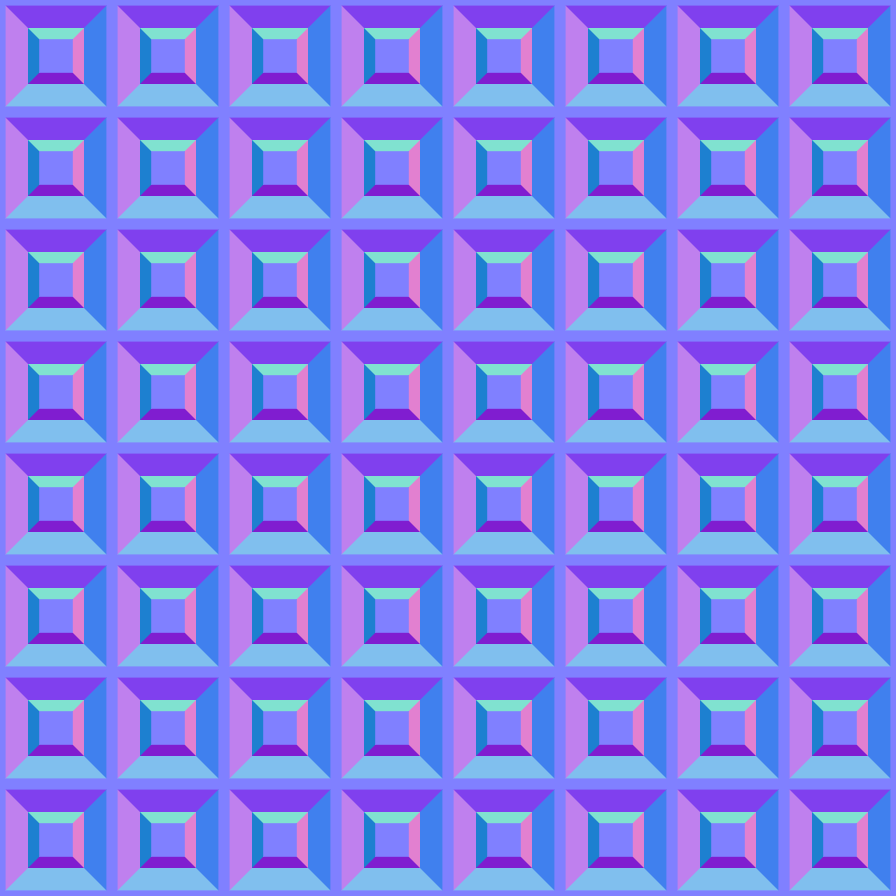
Give the GLSL for this texture map, as a Shadertoy shader.

```glsl
// Tangent-space normal map: a grid of sunken square coffers, each with a raised stud.

#define CELLS 8.0         // repeats across and down
#define RIM_HALF 0.45     // half width of the coffer opening, in cells
#define STUD_HALF 0.25    // half width of the stud's foot
#define TOP_HALF 0.15     // half width of the stud's flat top
#define COFFER_TILT 0.50  // sine of the coffer wall angle, facing inward
#define STUD_TILT 0.775   // sine of the stud wall angle, facing outward

// 0 below the edge, 1 above it, with a ramp one pixel wide
float edgeStep(float edge, float value, float pixel) {
    return clamp((value - edge) / pixel + 0.5, 0.0, 1.0);
}

// Unit normal of a wall leaning along a signed axis direction
vec3 wallNormal(vec2 direction, float tilt) {
    return vec3(direction * tilt, sqrt(1.0 - tilt * tilt));
}

// Wall normal on a square ring, with mitred corners along the diagonals
vec3 ringNormal(vec2 p, float tilt, float pixel) {
    vec2 side = vec2(p.x < 0.0 ? -1.0 : 1.0, p.y < 0.0 ? -1.0 : 1.0);
    float miter = (abs(p.x) - abs(p.y)) * 0.7071;
    vec3 horizontal = wallNormal(vec2(side.x, 0.0), tilt);
    vec3 vertical = wallNormal(vec2(0.0, side.y), tilt);
    return mix(vertical, horizontal, edgeStep(0.0, miter, pixel));
}

void mainImage(out vec4 fragColor, in vec2 fragCoord) {
    // Cell coordinates, centred on each coffer
    vec2 p = fract(fragCoord / iResolution.xy * CELLS) - 0.5;
    float pixel = CELLS / min(iResolution.x, iResolution.y);
    float squareDist = max(abs(p.x), abs(p.y));

    // Layers from the flat stud top out to the flat rim
    vec3 flatNormal = vec3(0.0, 0.0, 1.0);
    vec3 normal = flatNormal;
    normal = mix(normal, ringNormal(p, STUD_TILT, pixel), edgeStep(TOP_HALF, squareDist, pixel));
    normal = mix(normal, ringNormal(p, -COFFER_TILT, pixel), edgeStep(STUD_HALF, squareDist, pixel));
    normal = mix(normal, flatNormal, edgeStep(RIM_HALF, squareDist, pixel));

    // Encode the normal as a colour
    fragColor = vec4(normal * 0.5 + 0.5, 1.0);
}
```
